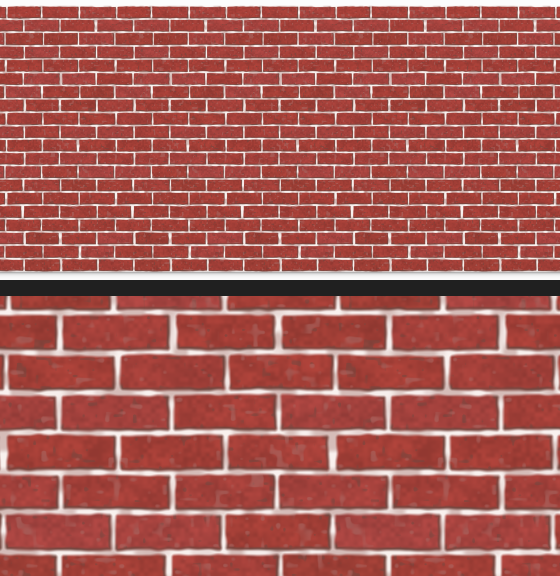
Top: the whole. Bottom: its middle third, enlarged.
A Shadertoy shader for this texture:

```glsl
// Layout, in canvas heights
const vec2 BRICK = vec2(0.1307, 0.0475);
const float WALL_TOP = 0.979;
const float ROWS = 20.0;
const float TILE = 3.0;  // bricks before a course repeats
const float SOFTNESS = 0.0026;

const vec3 RED = vec3(0.635, 0.243, 0.212);
const vec3 ROSE = vec3(0.65, 0.265, 0.25);
const vec3 RUST = vec3(0.605, 0.24, 0.205);
const vec3 BROWN = vec3(0.43, 0.28, 0.25);
const vec3 SCUFF = vec3(0.66, 0.40, 0.38);
const vec3 MORTAR = vec3(0.975, 0.945, 0.935);
const vec3 MORTAR_SHADE = vec3(0.74, 0.60, 0.58);
const vec3 PAPER = vec3(0.99);

float hash(vec2 p) {
    vec3 q = fract(p.xyx * 0.1031);
    q += dot(q, q.yzx + 33.33);
    return fract((q.x + q.y) * q.z);
}

// Value noise that wraps horizontally after a whole number of cells
float noise(vec2 p, float period) {
    vec2 cell = floor(p);
    vec2 f = p - cell;
    f = f * f * (3.0 - 2.0 * f);
    float x0 = mod(cell.x, period);
    float x1 = mod(cell.x + 1.0, period);
    float low = mix(hash(vec2(x0, cell.y)), hash(vec2(x1, cell.y)), f.x);
    float high = mix(hash(vec2(x0, cell.y + 1.0)), hash(vec2(x1, cell.y + 1.0)), f.x);
    return mix(low, high, f.y);
}

// Noise sampled at a number of cells per brick
float grain(vec2 p, vec2 cells) {
    return noise(p * cells, TILE * cells.x);
}

float roundedBox(vec2 p, vec2 halfSize, float radius) {
    vec2 d = abs(p) - halfSize + radius;
    return length(max(d, 0.0)) + min(max(d.x, d.y), 0.0) - radius;
}

// Half width of the upright joint; a few are much wider
float jointHalf(float column, float row) {
    float h = hash(vec2(mod(column, TILE) + 11.0, row + 5.0));
    return 0.0024 + 0.0030 * pow(h, 4.0);
}

vec3 brickColor(vec2 wall, vec2 id) {
    float tint = hash(id + 3.0);
    vec3 color = mix(RED, ROSE, smoothstep(0.55, 1.0, tint));
    color = mix(color, RUST, smoothstep(0.4, 0.0, tint));
    float blotch = grain(wall, vec2(5.0, 3.0)) - 0.5;
    float speckle = grain(wall, vec2(24.0, 9.0)) - 0.5;
    color *= 1.0 + 0.11 * blotch + 0.13 * speckle;
    // Dark pits and pale scuffs
    float pits = grain(wall + 40.0, vec2(18.0, 7.0));
    color = mix(color, BROWN, 0.5 * smoothstep(0.8, 0.96, pits));
    float scuffs = grain(wall + 80.0, vec2(14.0, 6.0));
    return mix(color, SCUFF, 0.6 * smoothstep(0.72, 0.95, scuffs));
}

vec3 wallColor(vec2 p, float pixel) {
    vec2 wall = vec2(p.x / BRICK.x, (WALL_TOP - p.y) / BRICK.y);

    // Slightly wavy courses, alternate rows shifted by half a brick
    wall.y += 0.05 * (grain(wall, vec2(2.0, 1.0)) - 0.5);
    vec2 course = wall;
    float row = clamp(floor(wall.y), 0.0, ROWS - 1.0);
    wall.x -= 0.16 + 0.49 * mod(row, 2.0);
    wall.x += 0.06 * (noise(vec2(wall.x, row + 60.0), TILE) - 0.5);
    float column = floor(wall.x);
    vec2 id = vec2(mod(column, TILE), row);

    // Brick outline with slightly chipped edges
    vec2 local = (wall - vec2(column, row)) * BRICK;
    vec2 low = vec2(jointHalf(column, row), 0.0029);
    vec2 high = BRICK - vec2(jointHalf(column + 1.0, row), 0.0029);
    vec2 offset = local - 0.5 * (low + high);
    float edge = roundedBox(offset, 0.5 * (high - low), 0.003);
    edge += 0.0022 * (grain(course, vec2(11.0, 4.0)) - 0.5);

    // Face, darkened unevenly along its lower and right rims
    vec3 face = brickColor(wall, id);
    float rim = smoothstep(-0.0052, -0.0015, edge);
    float lowerSide = smoothstep(0.010, 0.018, offset.y);
    float rightSide = smoothstep(0.052, 0.060, offset.x);
    float grime = 0.5 + 0.5 * grain(wall + 30.0, vec2(6.0, 2.0));
    face = mix(face, BROWN, grime * rim * max(lowerSide, rightSide));

    // Joint with worn patches, fading softly into the brick
    float wear = smoothstep(0.3, 0.85, grain(course + 20.0, vec2(8.0, 3.0)));
    vec3 joint = mix(MORTAR, MORTAR_SHADE, 0.6 * wear);
    float blend = max(0.7 * pixel, SOFTNESS);
    return mix(face, joint, smoothstep(-blend, blend, edge));
}

void mainImage(out vec4 fragColor, in vec2 fragCoord) {
    float pixel = 1.0 / iResolution.y;
    vec2 p = fragCoord * pixel;
    float wallBottom = WALL_TOP - ROWS * BRICK.y;

    // Pale margins with a soft shadow under the wall
    float below = max(wallBottom - p.y, 0.0);
    float shadow = 0.45 * exp(-below / 0.006) * step(p.y, 0.5);
    vec3 margin = PAPER * (1.0 - shadow);

    float outside = max(p.y - WALL_TOP, wallBottom - p.y);
    vec3 color = mix(wallColor(p, pixel), margin, smoothstep(-pixel, pixel, outside));
    fragColor = vec4(color, 1.0);
}
```
